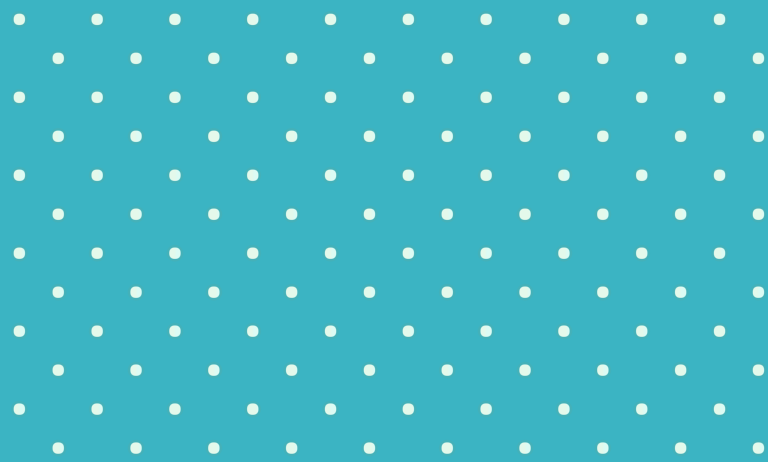
A Shadertoy shader for this pattern:

```glsl
// Staggered polka dots: small, slightly squarish cream dots on flat turquoise.
// Two square lattices, half a pitch apart, are folded into one cell each;
// a hash varies each dot's tint, and a faint dull halo surrounds it.

const vec3 TURQUOISE = vec3(0.230, 0.705, 0.765);
const vec3 HALO      = vec3(0.265, 0.693, 0.725);
const vec3 CREAM     = vec3(0.895, 0.975, 0.920);
const vec3 ICE       = vec3(0.840, 0.990, 0.980);

// Lengths are fractions of the canvas width, measured from the top left.
const vec2  PITCH       = vec2(0.1013, 0.1015);
const vec2  FIRST_DOT   = vec2(0.0252, 0.0252);
const float DOT_RADIUS  = 0.0074;
const float HALO_RADIUS = 0.0108;
const float SOFTNESS    = 0.0009;

float hash21(vec2 p) {
    vec3 q = fract(vec3(p.xyx) * 0.1031);
    q += dot(q, q.yzx + 33.33);
    return fract((q.x + q.y) * q.z);
}

// Distance to a disc whose sides are slightly flattened.
float softSquareDistance(vec2 p, float radius) {
    vec2 a = pow(abs(p), vec2(2.4));
    return pow(a.x + a.y, 1.0 / 2.4) - radius;
}

float coverage(float distance, float blur) {
    return 1.0 - smoothstep(-blur, blur, distance);
}

// Paints one square lattice of dots over the base colour.
vec3 paintDots(vec3 base, vec2 p, vec2 origin, vec2 pitch, float blur) {
    vec2 grid = (p - origin) / pitch;
    vec2 id = floor(grid + 0.5);
    vec2 local = (grid - id) * pitch;

    float tint = hash21(id + origin * 100.0 + 20.0);
    float halo = coverage(length(local) - HALO_RADIUS, blur);
    float dotMask = coverage(softSquareDistance(local, DOT_RADIUS), blur);

    // Cool tint gathers along one side of each dot.
    float side = smoothstep(0.1, 0.7, local.x / DOT_RADIUS + tint - 0.5);
    vec3 dotColor = mix(CREAM, ICE, 0.6 * side);
    return mix(mix(base, HALO, halo), dotColor, dotMask);
}

void mainImage(out vec4 fragColor, in vec2 fragCoord) {
    vec2 p = vec2(fragCoord.x, iResolution.y - fragCoord.y) / iResolution.x;
    float blur = max(SOFTNESS, 0.75 / iResolution.x);

    vec3 color = TURQUOISE;
    for (int row = 0; row < 2; row++) {
        vec2 origin = FIRST_DOT + 0.5 * PITCH * float(row);
        color = paintDots(color, p, origin, PITCH, blur);
    }
    fragColor = vec4(color, 1.0);
}
```
